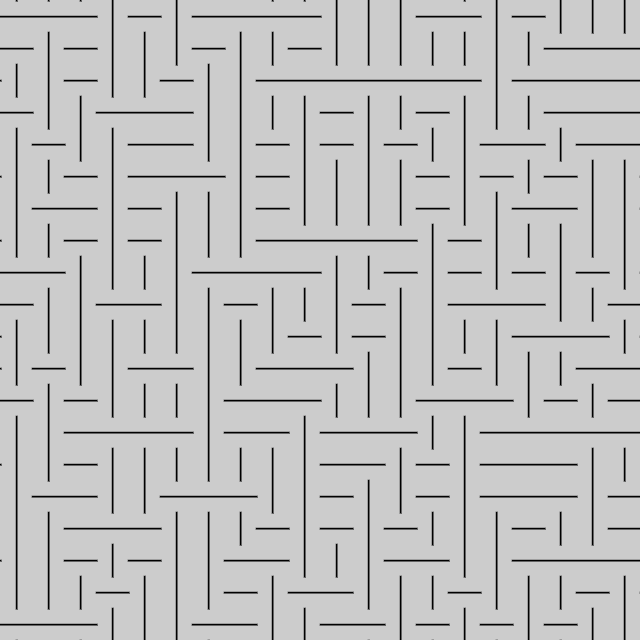
Write a Shadertoy shader that draws this pattern.

```glsl
// Square grid of thin dashes, each cell randomly horizontal or vertical.

const float CELLS       = 20.0;              // cells across the canvas
const float HALF_WIDTH  = 0.027;             // half stroke width, in cells
const float HALF_LENGTH = 0.5;               // half dash length, in cells
const float HORIZONTAL_SHARE = 0.5;          // chance of a horizontal dash
const vec2  GRID_OFFSET = vec2(0.02, -0.02); // shift of the grid, in cells
const vec3  PAPER = vec3(0.8);
const vec3  INK   = vec3(0.0);

// Random value from 0 to 1 for a cell.
float hash(vec2 cell) {
    vec3 p = fract(vec3(cell.xyx) * 0.1031 + 0.37);
    p += dot(p, p.yzx + 33.33);
    return fract((p.x + p.y) * p.z);
}

// Signed distance to a box centred at the origin.
float boxDistance(vec2 p, vec2 halfSize) {
    vec2 q = abs(p) - halfSize;
    return length(max(q, 0.0)) + min(max(q.x, q.y), 0.0);
}

// Signed distance to the dash of one cell; square caps join its neighbours.
float dashDistance(vec2 p, vec2 cell) {
    vec2 local = p - cell - 0.5;
    if (hash(cell) > HORIZONTAL_SHARE) local = local.yx;
    return boxDistance(local, vec2(HALF_LENGTH + HALF_WIDTH, HALF_WIDTH));
}

void mainImage(out vec4 fragColor, in vec2 fragCoord) {
    float pixel = CELLS / iResolution.y;     // pixel size, in cells
    vec2 p = fragCoord * pixel - GRID_OFFSET;
    vec2 home = floor(p);

    // Nearest dash, including caps that reach in from adjacent cells.
    float dist = 1e3;
    for (int y = -1; y <= 1; y++) {
        for (int x = -1; x <= 1; x++) {
            dist = min(dist, dashDistance(p, home + vec2(x, y)));
        }
    }

    float ink = clamp(0.5 - dist / pixel, 0.0, 1.0);
    fragColor = vec4(mix(PAPER, INK, ink), 1.0);
}
```
